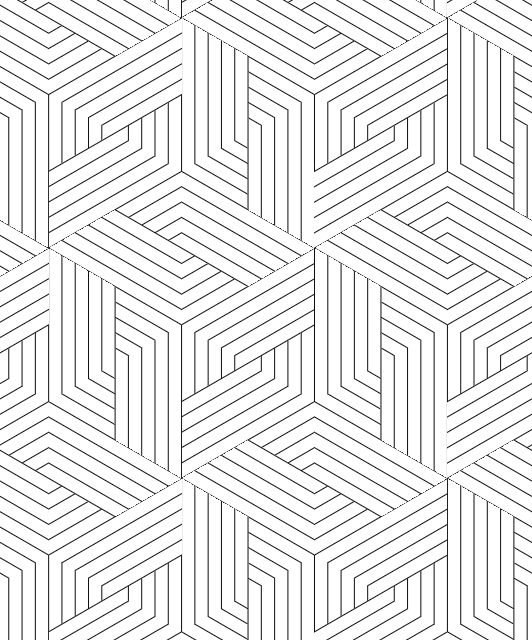
Reproduce this pattern procedurally as a WebGL 1 fragment shader.

```glsl
precision highp float;
// Tumbling-block tiling of rhombi, each filled with two interlocking nests of thin lines.

uniform vec2 u_resolution;

const float TILE_WIDTH = 0.4154;           // horizontal repeat, in canvas heights
const vec2 STAR = vec2(0.2837, 0.2526);    // a point where six edges meet, in canvas heights
const float BANDS = 10.0;                  // bands along each rhombus side
const float LINE_WIDTH = 0.0066;           // in rhombus sides
const vec3 INK = vec3(0.06);
const vec3 PAPER = vec3(1.0);

const float SQRT3 = 1.7320508;
const float SIN60 = 0.8660254;

// Offset from the nearest hexagon centre; the hexagons have side 1 and a corner on top.
vec2 hexLocal(vec2 p) {
  vec2 cell = vec2(SQRT3, 3.0);
  vec2 a = mod(p + 0.5 * cell, cell) - 0.5 * cell;
  vec2 b = mod(p, cell) - 0.5 * cell;
  return dot(a, a) < dot(b, b) ? a : b;
}

// Coordinates along the two sides of the rhombus spanned by down-left and up.
vec2 rhombusCoords(vec2 p) {
  float u = -p.x / SIN60;
  return vec2(u, p.y + 0.5 * u);
}

vec2 rotateThird(vec2 p) {
  return vec2(-0.5 * p.x - SIN60 * p.y, SIN60 * p.x - 0.5 * p.y);
}

// Distance to the nearest line inside a rhombus, in rhombus sides.
float nestDistance(vec2 q) {
  // The far half is the near half turned by 180 degrees.
  vec2 h = q.y < 0.5 ? q : 1.0 - q;
  float level = min(h.x, h.y) * BANDS;
  float nested = abs(level - floor(level + 0.5)) / BANDS;
  float seam = abs(q.y - 0.5);
  return min(nested, seam) * SIN60;
}

// The three rhombi of a hexagon are copies turned by 120 degrees.
float patternDistance(vec2 p) {
  float d = 0.0;
  for (int i = 0; i < 3; i++) {
    vec2 q = rhombusCoords(p);
    if (min(q.x, q.y) >= 0.0) d = nestDistance(q);
    p = rotateThird(p);
  }
  return d;
}

void main() {
  float side = TILE_WIDTH / SQRT3;
  vec2 p = (gl_FragCoord.xy / u_resolution.y - STAR) / side;
  p.y += 1.0;  // from the star down to the hexagon centre

  // Box-filtered coverage, so thin lines keep their weight at any size.
  float pixelsPerSide = side * u_resolution.y;
  float width = LINE_WIDTH * pixelsPerSide;
  float d = patternDistance(hexLocal(p)) * pixelsPerSide;
  float coverage = clamp(0.5 * width + 0.5 - d, 0.0, min(1.0, width));

  gl_FragColor = vec4(mix(PAPER, INK, coverage), 1.0);
}
```
